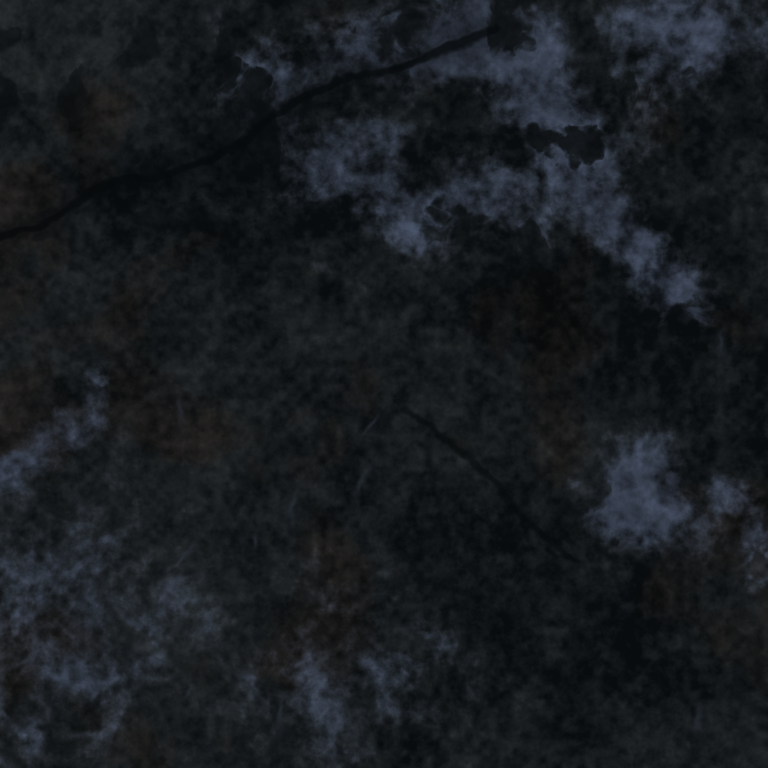
Give the GLSL for this texture, as a WebGL 1 fragment shader.

```glsl
precision highp float;
uniform vec2 u_resolution;

const vec3 INK = vec3(0.032, 0.046, 0.054);
const vec3 STONE = vec3(0.158, 0.174, 0.184);
const vec3 SLATE = vec3(0.215, 0.245, 0.305);
const vec3 RUST = vec3(0.150, 0.125, 0.108);
const float BROAD_SCALE = 5.0;
const float MOTTLE_SCALE = 24.0;
const float GRAIN_SCALE = 95.0;
const float BASE_TONE = 0.46;
const float WARP = 0.09;
const float CRACK_WIDTH = 0.006;
const int FLECKS = 16;

float hash(vec2 p) {
  vec3 q = fract(vec3(p.xyx) * 0.1031);
  q += dot(q, q.yzx + 33.33);
  return fract((q.x + q.y) * q.z);
}

float noise(vec2 p) {
  vec2 i = floor(p), f = fract(p);
  f = f * f * (3.0 - 2.0 * f);
  return mix(mix(hash(i), hash(i + vec2(1.0, 0.0)), f.x),
             mix(hash(i + vec2(0.0, 1.0)), hash(i + vec2(1.0)), f.x), f.y);
}

// Fractal noise centred on zero
float fbm(vec2 p) {
  float sum = 0.0, amp = 0.5;
  for (int i = 0; i < 5; i++) {
    sum += amp * (noise(p) - 0.5);
    p = mat2(0.8, 0.6, -0.6, 0.8) * p * 2.03 + 17.3;
    amp *= 0.5;
  }
  return sum;
}

float segment(vec2 p, vec2 a, vec2 b) {
  vec2 d = b - a;
  return length(p - a - d * clamp(dot(p - a, d) / dot(d, d), 0.0, 1.0));
}

float blob(vec2 p, vec2 centre, vec2 radius) {
  vec2 d = (p - centre) / radius;
  return exp(-dot(d, d));
}

float band(vec2 p, vec2 a, vec2 b, float width) {
  float d = segment(p, a, b) / width;
  return exp(-d * d);
}

// Where the pale mineral crust gathers
float crustField(vec2 p) {
  float f = 0.85 * band(p, vec2(0.34, 0.88), vec2(0.60, 0.95), 0.07);
  f = max(f, 0.95 * band(p, vec2(0.66, 0.92), vec2(0.74, 0.78), 0.075));
  f = max(f, 0.80 * band(p, vec2(0.40, 0.80), vec2(0.64, 0.73), 0.085));
  f = max(f, 0.85 * band(p, vec2(0.74, 0.78), vec2(0.92, 0.59), 0.045));
  f = max(f, 1.05 * blob(p, vec2(0.84, 0.35), vec2(0.075, 0.07)));
  f = max(f, 0.75 * band(p, vec2(0.13, 0.51), vec2(0.01, 0.36), 0.04));
  f = max(f, 0.70 * band(p, vec2(0.94, 0.36), vec2(1.02, 0.28), 0.035));
  f = max(f, 0.62 * blob(p, vec2(0.07, 0.16), vec2(0.20, 0.26)));
  f = max(f, 0.48 * blob(p, vec2(0.45, 0.12), vec2(0.20, 0.13)));
  return max(f, 0.60 * blob(p, vec2(0.90, 0.94), vec2(0.13, 0.09)));
}

// Soft shadowed areas of the rock
float shadowField(vec2 p) {
  float s = blob(p, vec2(0.85, 0.60), vec2(0.26, 0.15));
  s = max(s, blob(p, vec2(0.88, 0.86), vec2(0.20, 0.18)));
  s = max(s, 0.75 * blob(p, vec2(0.42, 0.67), vec2(0.13, 0.12)));
  s = max(s, 0.80 * blob(p, vec2(0.28, 0.98), vec2(0.10, 0.08)));
  return max(s, 0.70 * blob(p, vec2(0.72, 0.20), vec2(0.30, 0.20)));
}

// Small slanted pale scratches in the lower half
float flecks(vec2 p) {
  float sum = 0.0;
  for (int i = 0; i < FLECKS; i++) {
    float k = float(i) + 1.0;
    vec2 c = vec2(hash(vec2(k, 3.7)), 0.55 * hash(vec2(k, 9.1)));
    vec2 d = p - c;
    d.x -= d.y * (hash(vec2(k, 5.3)) - 0.2);
    sum += blob(d, vec2(0.0), vec2(0.005, 0.008 + 0.012 * hash(vec2(k, 1.9))));
  }
  return min(sum, 1.0);
}

void main() {
  vec2 p = gl_FragCoord.xy / u_resolution;
  vec2 wobble = vec2(fbm(p * 9.0), fbm(p * 9.0 + 41.0));
  vec2 q = p + WARP * wobble;
  float broad = fbm(p * BROAD_SCALE + 7.0);
  float mottle = fbm(q * MOTTLE_SCALE + 23.0);
  float grain = fbm(p * GRAIN_SCALE + 61.0);

  // Rock body
  float shadow = shadowField(q);
  float tone = BASE_TONE + 0.8 * broad + 0.7 * mottle + 0.9 * grain - 0.36 * shadow;
  tone += 0.10 * (1.0 - smoothstep(0.1, 0.55, p.x));
  vec3 color = mix(INK, STONE, clamp(tone, 0.0, 1.0));
  float rust = smoothstep(0.06, 0.25, fbm(p * 7.0 + 83.0));
  color = mix(color, RUST * (0.35 + 0.9 * tone), 0.5 * rust);

  // Pale crust, eaten away by dark pits
  float crust = smoothstep(0.30, 0.92, crustField(q) + 0.7 * broad + 0.9 * mottle + 0.3 * grain);
  float pits = smoothstep(0.10, 0.20, fbm(q * 17.0 + 5.0));
  color = mix(color, SLATE * (0.92 + 0.9 * mottle + 0.7 * grain), 0.9 * crust * (1.0 - 0.8 * pits));
  color = mix(color, INK, 0.55 * pits * smoothstep(0.5, 0.8, p.y));
  color = mix(color, SLATE, 0.4 * flecks(q));

  // Cracks with soft shoulders
  vec2 r = p + 0.06 * wobble;
  float upper = min(segment(r, vec2(-0.03, 0.67), vec2(0.31, 0.82)),
                    segment(r, vec2(0.31, 0.82), vec2(0.64, 0.96)));
  float lower = min(segment(r, vec2(0.53, 0.46), vec2(0.62, 0.39)),
                    segment(r, vec2(0.62, 0.39), vec2(0.75, 0.26)));
  float crack = max(1.0 - smoothstep(0.3, 1.6, upper / CRACK_WIDTH),
                    0.7 * (1.0 - smoothstep(0.2, 1.2, lower / CRACK_WIDTH)));
  float shoulder = 0.5 * exp(-upper / (3.0 * CRACK_WIDTH));
  color = mix(color, INK * 0.8, max(0.85 * crack, shoulder));

  gl_FragColor = vec4(max(color, 0.0), 1.0);
}
```
